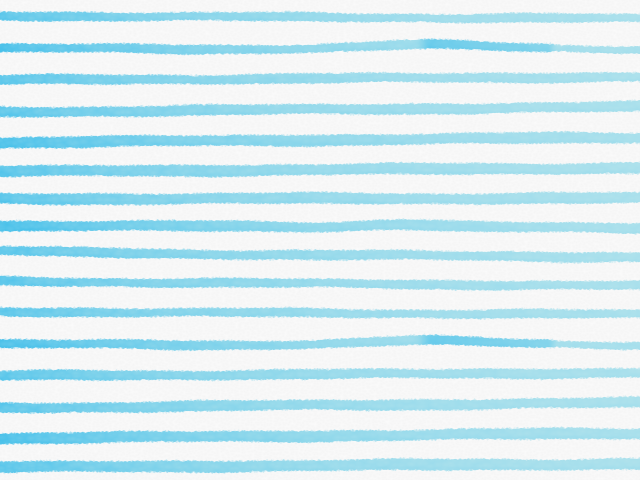
Give the GLSL for this pattern, as a Shadertoy shader.

```glsl
vec2 hash2(vec2 c) {
    return fract(sin(vec2(dot(c, vec2(127.1, 311.7)), dot(c, vec2(269.5, 183.3)))) * 4375.85);
}

// Distance to the nearest scattered cell point
float cellNoise(vec2 p) {
    vec2 cell = floor(p), f = p - cell;
    float nearest = 2.0;
    for (int j = -1; j <= 1; j++)
        for (int i = -1; i <= 1; i++) {
            vec2 o = vec2(i, j);
            nearest = min(nearest, length(o + hash2(cell + o) - f));
        }
    return nearest;
}

float bump(float x, float center, float width) {
    float d = (x - center) / width;
    return exp(-d * d);
}

// Hand-drawn centerline; id is the row inside a ten-stripe tile
float strokeCenter(float x, float id) {
    float a = id * 0.6283;
    float y = 0.665 + 0.155 * sin(a - 1.0);
    y += (0.17 * cos(a - 5.4) - 0.014) * x / 21.63;
    y += 0.022 * sin(x * 0.55 + id * 2.0) + 0.012 * sin(x * 1.7 + id * 4.0);
    if (id == 1.0) y += 0.08 * bump(x, 6.8, 3.2) - 0.11 * bump(x, 14.1, 2.2) + 0.06 * smoothstep(16.0, 21.0, x);
    if (id == 7.0) y -= 0.1 * bump(x, 13.6, 1.6);
    if (id == 8.0) y -= 0.09 * exp(-x * 0.5);
    return y;
}

float strokeHalfWidth(float x, float id) {
    float w = 0.165 - 0.02 * cos(id * 0.6283) + 0.012 * sin(x * 0.8 + id * 3.0);
    if (id == 1.0) w -= 0.035 * smoothstep(18.6, 18.85, x);
    return w;
}

void mainImage(out vec4 fragColor, in vec2 fragCoord) {
    // One unit is the mean stripe pitch, y runs downward
    float pitch = iResolution.y / 16.225;
    vec2 p = vec2(fragCoord.x, iResolution.y - fragCoord.y) / pitch;
    float soft = max(0.035, 1.0 / pitch);

    float grain = cellNoise(p * vec2(9.0, 12.0)) - 0.45;
    float mottle = cellNoise(p * vec2(1.3, 3.5) + 7.0) - 0.45;
    float fleck = cellNoise(p * vec2(4.0, 6.0) + 31.0) - 0.45;

    vec3 color = vec3(0.97 + 0.018 * grain);

    for (int row = 0; row < 16; row++) {
        float id = mod(float(row), 10.0);
        float offset = p.y - float(row) - strokeCenter(p.x, id);
        float edge = abs(offset) - strokeHalfWidth(p.x, id) + 0.06 * grain + 0.02 * fleck;
        float ink = 1.0 - smoothstep(-soft, soft, edge);

        // Pigment thins out from left to right
        float fade = exp(-p.x * 0.108);
        float depth = fade * (1.0 + 0.13 * cos((id - 7.0) * 2.1));
        depth += (0.2 * mottle + 0.22 * fleck) * (0.25 + 0.75 * fade);
        depth += 0.07 * smoothstep(0.03, 0.15, offset);

        // Overlapping second brush load
        if (id == 1.0) {
            float overlap = smoothstep(14.0, 14.6, p.x) * (1.0 - smoothstep(18.5, 18.85, p.x));
            depth += overlap * (0.6 - 0.05 * (p.x - 14.0));
        }
        vec3 wash = mix(vec3(0.70, 0.89, 0.925), vec3(0.36, 0.78, 0.92), clamp(depth, -0.1, 1.2));
        color = mix(color, wash, ink);
    }
    fragColor = vec4(color, 1.0);
}
```
